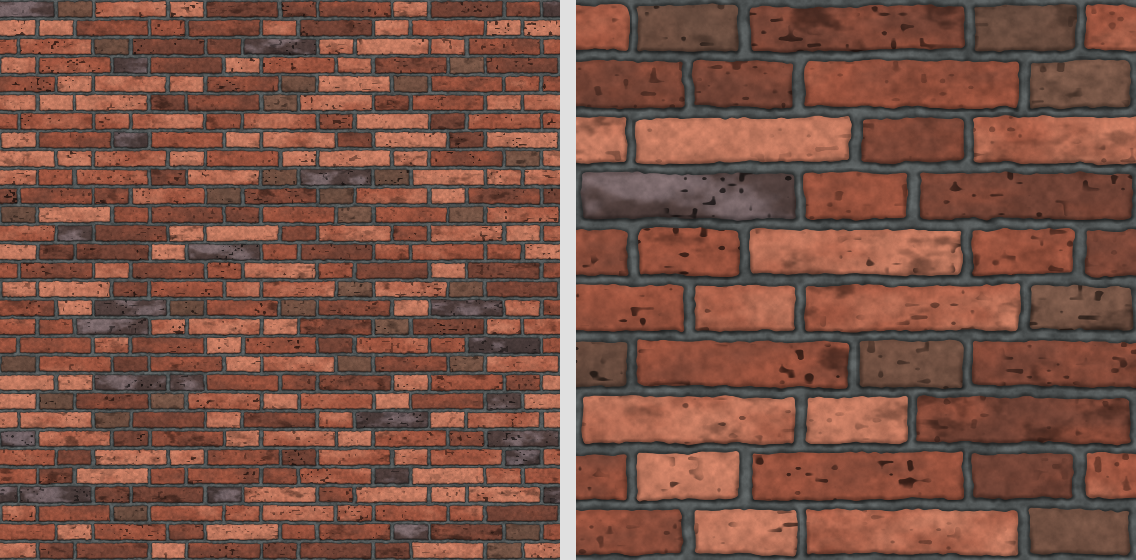
Left: the whole. Right: its middle third, enlarged.
Write a Shadertoy shader that draws this texture.

```glsl
// Weathered red brick wall in Flemish bond: long and short bricks alternate,
// 30 courses high, 5 long/short pairs across, with a four-course stagger.
// Rounded-box distances shape the bricks; integer-hash noise adds the wear.

const float COURSES = 30.0;     // one unit of wall space is one course
const float PAIR = 6.0;         // a short brick (2) plus a long one (4)
const float JOINT = 0.085;      // half the mortar width

const vec3 MORTAR = vec3(0.31, 0.325, 0.325);
const vec3 DARK_RED = vec3(0.43, 0.255, 0.205);
const vec3 RED = vec3(0.60, 0.32, 0.24);
const vec3 SALMON = vec3(0.76, 0.475, 0.375);
const vec3 BROWN = vec3(0.39, 0.30, 0.25);
const vec3 BURNT = vec3(0.25, 0.215, 0.215);
const vec3 ASH = vec3(0.43, 0.39, 0.41);

float hash(vec2 cell, float seed) {
    uvec3 v = uvec3(ivec3(vec3(cell, seed)));
    v = v * 1664525u + 1013904223u;
    v.x += v.y * v.z; v.y += v.z * v.x; v.z += v.x * v.y;
    v ^= v >> 16u;
    v.x += v.y * v.z; v.y += v.z * v.x; v.z += v.x * v.y;
    return float((v.x >> 8u) & 65535u) / 65535.0;
}

float noise(vec2 p, float seed) {
    vec2 i = floor(p), f = fract(p);
    f = f * f * (3.0 - 2.0 * f);
    return mix(mix(hash(i, seed), hash(i + vec2(1, 0), seed), f.x),
               mix(hash(i + vec2(0, 1), seed), hash(i + vec2(1, 1), seed), f.x), f.y);
}

float fbm(vec2 p, float seed) {
    float sum = 0.0, amp = 0.5;
    for (int i = 0; i < 4; i++) {
        sum += amp * noise(p, seed + float(i));
        p = p * 2.03 + 7.3;
        amp *= 0.5;
    }
    return sum / 0.9375;
}

float roundedBox(vec2 p, vec2 halfSize, float radius) {
    vec2 q = abs(p) - halfSize + radius;
    return length(max(q, 0.0)) + min(max(q.x, q.y), 0.0) - radius;
}

// Finds the brick around p: xy = position from its centre, z = half length.
vec3 findBrick(vec2 p, out vec2 id) {
    float course = floor(COURSES - p.y);
    float stagger[4] = float[4](3.0, 2.0, 5.0, 0.0);
    float x = p.x - stagger[int(mod(course, 4.0))];
    float along = mod(x, PAIR);
    bool isShort = along < 2.0;
    float pairIndex = mod(floor(x / PAIR), 5.0);
    id = vec2(pairIndex * 2.0 + (isShort ? 0.0 : 1.0), course);
    return vec3(along - (isShort ? 1.0 : 4.0), fract(p.y) - 0.5, isShort ? 1.0 : 2.0);
}

// Distance to the brick edge, with small errors in size, tilt and outline.
float brickDistance(vec2 local, float halfLength, vec2 id, vec2 p) {
    vec2 rough = vec2(noise(p * 3.0, 11.0), noise(p * 3.0, 12.0)) - 0.5;
    rough += 0.6 * (vec2(noise(p * 9.0, 13.0), noise(p * 9.0, 14.0)) - 0.5);
    local += rough * 0.06;
    local.y += (hash(id, 1.0) - 0.5) * 0.05 * local.x / halfLength;
    local.x += (hash(id, 2.0) - 0.5) * 0.06;
    vec2 halfSize = vec2(halfLength, 0.5) - JOINT;
    halfSize -= 0.03 * vec2(hash(id, 3.0), hash(id, 4.0));
    return roundedBox(local, halfSize, 0.06);
}

vec3 brickColor(vec2 local, float halfLength, vec2 id, vec2 p) {
    float tone = hash(id, 5.0), kind = hash(id, 6.0);
    bool isShort = halfLength < 1.5;
    if (isShort) tone = mix(tone, smoothstep(0.0, 1.0, tone), 0.7);
    vec2 q = p + 31.0 * vec2(hash(id, 7.0), hash(id, 8.0));
    float cloud = fbm(q * vec2(0.9, 1.8), 20.0);
    float grain = fbm(q * 7.0, 30.0);

    // Fired clay, from dark red to salmon, with occasional odd bricks
    float heat = clamp(tone + (cloud - 0.5) * 0.65, 0.0, 1.0);
    vec3 color = mix(DARK_RED, RED, smoothstep(0.0, 0.5, heat));
    color = mix(color, SALMON, smoothstep(0.45, 1.0, heat));
    if (isShort && kind < 0.18) color = mix(BROWN, color, 0.2);
    if (kind > 0.93) {
        float ash = smoothstep(0.45, 0.75, cloud + 0.15 - 0.2 * abs(local.x) / halfLength);
        color = mix(mix(BURNT, ASH, ash), color, 0.12);
    }

    // Grain, soot stains and small dark pits
    color *= 0.82 + 0.36 * grain;
    float soot = smoothstep(0.58, 0.8, fbm(q * vec2(1.3, 2.4), 40.0));
    color *= 1.0 - 0.4 * soot * hash(id, 9.0);
    float pits = smoothstep(0.76, 0.88, noise(q * vec2(6.0, 9.0), 50.0));
    pits *= smoothstep(0.35, 0.65, noise(q * 1.5, 51.0));
    return color * (1.0 - 0.65 * pits * (0.25 + 0.75 * hash(id, 10.0)));
}

void mainImage(out vec4 fragColor, in vec2 fragCoord) {
    vec2 p = fragCoord / iResolution.xy * COURSES;
    float pixel = COURSES / min(iResolution.x, iResolution.y);
    vec2 id;
    vec3 brick = findBrick(p, id);
    float d = brickDistance(brick.xy, brick.z, id, p);

    // Mortar, darkened along the bricks and most of all just below them
    vec3 mortar = MORTAR * (0.7 + 0.6 * fbm(p * 6.0, 60.0));
    float below = smoothstep(0.3, 0.45, -brick.y);
    mortar *= mix(0.62 - 0.2 * below, 1.05, smoothstep(0.0, 0.085, d));

    // Brick face with a worn, slightly shaded rim and a lit top edge
    vec3 face = brickColor(brick.xy, brick.z, id, p);
    float rim = smoothstep(-0.09, 0.0, d);
    face *= 1.0 - rim * mix(0.32, 0.08, smoothstep(-0.2, 0.35, brick.y));
    face *= 1.0 + 0.08 * brick.y;

    float cover = 1.0 - smoothstep(-0.6 * pixel, 0.6 * pixel, d);
    fragColor = vec4(mix(mortar, face, cover), 1.0);
}
```
